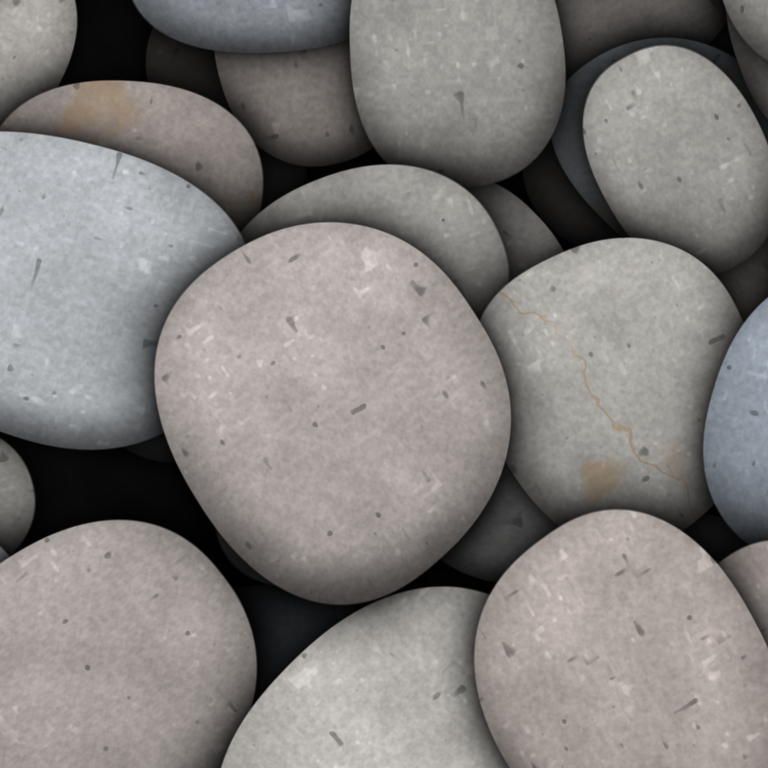
Reproduce this texture procedurally as a WebGL 2 fragment shader.

```glsl
#version 300 es
precision highp float;

uniform vec2 u_resolution;
out vec4 outColor;

const int LAYERS = 4;
// Per layer: cell size, share of filled cells, brightness, grid angle
const vec4 LAYER[LAYERS] = vec4[LAYERS](
  vec4(0.24, 0.92, 0.42, 0.3),
  vec4(0.29, 0.85, 0.90, 1.1),
  vec4(0.33, 0.72, 0.98, 2.0),
  vec4(0.44, 0.45, 1.04, 0.5));

const vec3 GAP = vec3(0.07, 0.07, 0.072);
const vec3 WARM_GREY = vec3(0.685, 0.675, 0.655);
const vec3 BLUE_GREY = vec3(0.595, 0.630, 0.670);
const vec3 BROWN_GREY = vec3(0.640, 0.605, 0.585);
const vec3 OCHRE = vec3(0.66, 0.54, 0.40);
const vec2 LIGHT_DIR = vec2(-0.25, 0.97);
const float EDGE = 0.0016;
const float SHADOW = 0.72;
const float SHADOW_FALLOFF = 42.0;
const float JITTER = 0.5;
const float ROUNDNESS = 2.3;

float hash(vec2 p) {
  return fract(sin(dot(p, vec2(127.1, 311.7))) * 43758.5453);
}

float noise(vec2 p) {
  vec2 i = floor(p), f = fract(p);
  f = f * f * (3.0 - 2.0 * f);
  return mix(mix(hash(i), hash(i + vec2(1, 0)), f.x),
             mix(hash(i + vec2(0, 1)), hash(i + vec2(1, 1)), f.x), f.y);
}

float fbm(vec2 p) {
  float sum = 0.0, amp = 0.5;
  for (int i = 0; i < 4; i++) {
    sum += amp * noise(p);
    p = mat2(1.6, 1.2, -1.2, 1.6) * p + 3.7;
    amp *= 0.5;
  }
  return sum / 0.9375;
}

mat2 rotation(float a) {
  float c = cos(a), s = sin(a);
  return mat2(c, s, -s, c);
}

// Radial measure of a rounded, slightly egg-shaped outline: 1 on the rim
float outline(vec2 u, float seed) {
  u.x *= 1.0 + (seed - 0.5) * 0.35 * u.y;
  float a = atan(u.y, u.x);
  float wobble = 0.025 * sin(2.0 * a + seed * 40.0) + 0.02 * sin(3.0 * a + seed * 71.0);
  vec2 w = pow(abs(u) + 1e-5, vec2(ROUNDNESS));
  return pow(w.x + w.y, 1.0 / ROUNDNESS) * (1.0 + wobble);
}

// Mineral surface: tint, mottling, grain, pale flecks, pits and a vein
vec3 stoneSurface(vec2 q, vec2 id) {
  float tone = hash(id + 5.3);
  vec3 base = mix(WARM_GREY, BLUE_GREY, smoothstep(0.35, 0.9, hash(id + 6.1)));
  base = mix(base, BROWN_GREY, smoothstep(0.55, 0.9, hash(id + 7.7)));
  base *= mix(0.76, 1.05, sqrt(tone));

  vec2 s = q + 9.0 * vec2(hash(id + 8.2), hash(id + 9.4));
  float mottle = fbm(s * 16.0);
  float grain = 0.6 * noise(s * 150.0) + 0.4 * noise(s * 290.0);
  base *= 1.0 + 0.20 * (mottle - 0.5) + 0.17 * (grain - 0.5);
  base += 0.09 * smoothstep(0.74, 0.95, noise(s * 95.0)) * smoothstep(0.4, 0.65, mottle);
  base *= 1.0 - 0.28 * smoothstep(0.88, 0.97, noise(s * 62.0 + 4.0));

  float veinPath = abs(q.y - 0.2 * q.x + 0.07 * (fbm(s * 20.0) - 0.5) + 0.03);
  float vein = (1.0 - smoothstep(0.0008, 0.0035, veinPath)) * smoothstep(0.4, 0.6, noise(s * 11.0));
  float stain = 0.5 * smoothstep(0.70, 0.85, fbm(s * 9.0 + 20.0));
  return mix(base, OCHRE * (0.7 + 0.4 * tone), max(0.5 * vein, stain) * step(0.6, hash(id + 3.9)));
}

// Soft overhead light with a dark underside
float stoneLight(vec2 tilt, float f) {
  float rim = pow(f, 6.0);
  float light = 1.02 + 0.15 * dot(tilt, LIGHT_DIR) * f - 0.20 * rim;
  return light * (1.0 - 0.38 * smoothstep(0.7, 1.0, f) * max(-tilt.y, 0.0));
}

void main() {
  vec2 p = gl_FragCoord.xy / u_resolution.y;
  float edge = max(EDGE, 0.8 / u_resolution.y);
  vec3 color = GAP * (0.6 + 0.8 * fbm(p * 14.0));

  // Paint stones from the bottom layer up, in a fixed cell order
  for (int k = 0; k < LAYERS; k++) {
    vec4 layer = LAYER[k];
    mat2 grid = rotation(layer.w);
    vec2 g = grid * p / layer.x + 7.3 * float(k + 1);
    for (int j = -1; j <= 1; j++)
    for (int i = -1; i <= 1; i++) {
      vec2 cell = floor(g) + vec2(i, j);
      vec2 id = cell + 31.0 * float(k);
      if (hash(id + 0.7) > layer.y) continue;

      vec2 jitter = JITTER * (vec2(hash(id + 1.3), hash(id + 2.9)) - 0.5);
      vec2 rel = ((g - cell - 0.5 - jitter) * layer.x) * grid;
      mat2 turn = rotation(6.2832 * hash(id + 4.1));
      vec2 q = turn * rel;
      float major = layer.x * mix(0.47, 0.61, hash(id + 10.3));
      vec2 radius = major * vec2(1.0, mix(0.68, 0.94, hash(id + 11.9)));
      float f = outline(q / radius, hash(id + 12.7));
      float d = (f - 1.0) * radius.y;

      color *= 1.0 - SHADOW * exp(-SHADOW_FALLOFF * max(d, 0.0));
      if (d < edge) {
        vec2 tilt = (q / radius) * turn;
        vec3 stone = stoneSurface(q, id) * stoneLight(tilt, min(f, 1.0)) * layer.z;
        color = mix(color, stone, 1.0 - smoothstep(-edge, edge, d));
      }
    }
  }
  outColor = vec4(color, 1.0);
}
```
